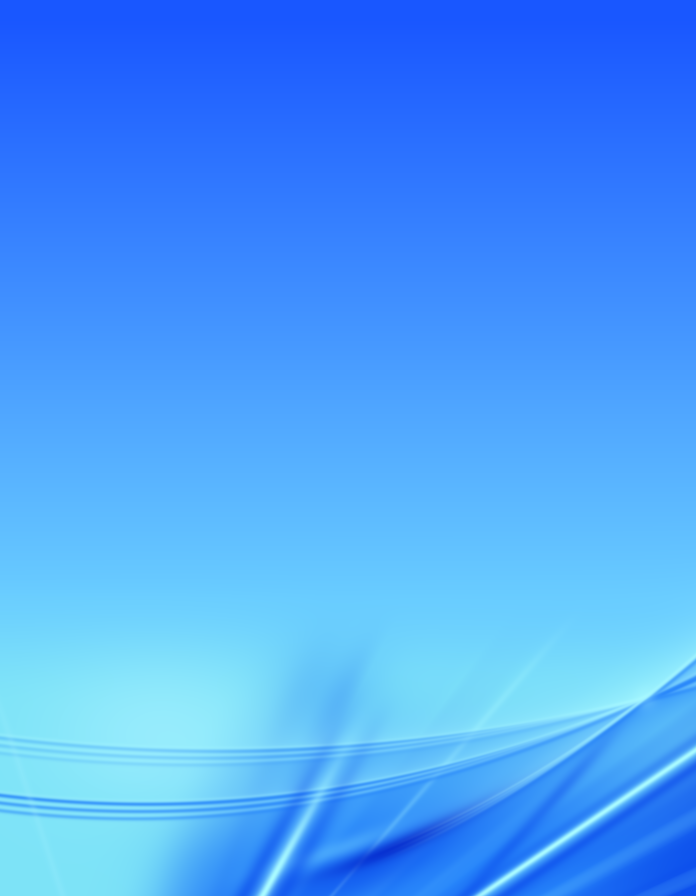
Write a Shadertoy shader that draws this background.

```glsl
// Blue sky gradient over a cyan glow, with converging arcs and slanted light beams.

// Palette
const vec3 ROYAL = vec3(0.10, 0.34, 1.00);
const vec3 MIDDLE = vec3(0.25, 0.56, 1.00);
const vec3 SKY = vec3(0.41, 0.80, 1.00);
const vec3 CYAN = vec3(0.49, 0.89, 0.97);
const vec3 PALE = vec3(0.64, 0.94, 1.00);
const vec3 AZURE = vec3(0.15, 0.52, 0.98);
const vec3 DEEP = vec3(0.02, 0.25, 0.91);
const vec3 INK = vec3(0.00, 0.12, 0.78);
const vec3 LIGHT = vec3(0.66, 0.98, 1.00);

// Layout, in units of the canvas height
const vec2 NODE = vec2(0.720, 0.221);   // where the arcs meet
const float ARC_SAG = -0.088;
const float ARC_WIDTH = 0.0021;
const float STREAK_SCALE = 26.0;
const float FAN_SPREAD = 3.8;           // how fast the streaks flatten to the right
const float FAN_LEAN = 0.54;

float hash(float n) {
    return fract(sin(n * 127.1) * 43758.5453);
}

float noise(float x) {
    float i = floor(x);
    return mix(hash(i), hash(i + 1.0), smoothstep(0.0, 1.0, x - i));
}

float bell(float d, float width) {
    return exp(-d * d / (width * width));
}

// Coordinates along a line through a and b (x) and to its upper left (y)
vec2 lineSpace(vec2 p, vec2 a, vec2 b) {
    vec2 dir = normalize(b - a);
    return vec2(dot(p - a, dir), dot(p - a, vec2(-dir.y, dir.x)));
}

// Signed distance to a sagging arc from the left edge to the node
float arcDistance(vec2 p, float startY) {
    float t = p.x / NODE.x;
    float bend = NODE.y - startY - ARC_SAG;
    float slope = (ARC_SAG + 2.0 * bend * t) / NODE.x;
    return (p.y - startY - ARC_SAG * t - bend * t * t) / sqrt(1.0 + slope * slope);
}

vec3 skyGradient(vec2 p) {
    vec3 col = mix(CYAN, SKY, smoothstep(0.21, 0.36, p.y + 0.03 * p.x));
    col = mix(col, MIDDLE, clamp((p.y - 0.333) / 0.334, 0.0, 1.0));
    return mix(col, ROYAL, clamp((p.y - 0.667) / 0.31, 0.0, 1.0));
}

// Soft pools of pale and deep colour in the lower part
vec3 addPools(vec3 col, vec2 p) {
    float right = smoothstep(0.13, 0.32, p.x - 0.5 * p.y);
    col = mix(col, PALE, 0.65 * bell(length((p - vec2(0.18, 0.18)) * vec2(0.8, 1.2)), 0.10));
    col = mix(col, AZURE, smoothstep(0.26, 0.03, p.y) * right);
    col = mix(col, AZURE, 0.50 * bell(length(p - vec2(0.25, 0.01)), 0.07));
    col = mix(col, AZURE, 0.30 * bell(length(p - vec2(0.37, 0.22)), 0.06));
    col = mix(col, DEEP, 0.75 * smoothstep(0.58, 0.76, p.x - 0.8 * p.y));

    // Streaks that fan out, steep at the left and flatter at the right
    float foot = (p.x + FAN_LEAN * p.y) / (1.0 + FAN_SPREAD * p.y);
    float s = foot * STREAK_SCALE;
    float grain = noise(s + 4.0) + 0.4 * noise(s * 2.7) - 0.7;
    float mask = right * smoothstep(0.33, 0.20, p.y);
    col = mix(col, grain > 0.0 ? SKY : DEEP, (grain > 0.0 ? 0.65 : 0.42) * abs(grain) * mask);
    col = mix(col, LIGHT, 0.30 * bell(foot - 0.37, 0.003) * mask);

    // Glint, shadow and dark streak along the lowest arc
    float under = arcDistance(p, -0.008);
    col = mix(col, DEEP, 0.55 * bell(under + 0.014, 0.026) * bell(p.x - 0.42, 0.14));
    col = mix(col, DEEP, 0.45 * bell(under + 0.004, 0.006) * bell(p.x - 0.56, 0.12));
    col = mix(col, SKY, 0.50 * bell(under - 0.018, 0.010) * bell(p.x - 0.38, 0.07));
    return mix(col, INK, 0.90 * bell(under + 0.003, 0.009) * bell(p.x - 0.455, 0.08));
}

// Three groups of three fine arcs, each with a glow above and a shade below
vec3 addArcs(vec3 col, vec2 p) {
    float fan = smoothstep(0.12, 0.42, p.x);
    for (int k = 0; k < 9; k++) {
        float group = float(k / 3);
        float i = float(k % 3);
        float visible = group > 1.5 ? smoothstep(0.40, 0.62, p.x) : 1.0;
        float startY = group > 1.5 ? -0.008 : 0.180 - 0.064 * group;
        float d = arcDistance(p, startY - 0.0085 * i);
        if (k % 3 == 0) {
            float glow = smoothstep(-0.002, 0.004, d) * exp(-max(d, 0.0) / 0.022);
            float shade = smoothstep(0.002, -0.004, d) * exp(min(d, 0.0) / 0.025);
            col = mix(col, LIGHT, 0.40 * glow * visible * fan);
            col = mix(col, AZURE, 0.45 * shade * visible * fan);
        }
        float strength = visible * (0.65 - 0.12 * i);
        float ink = group == 1.0 ? 1.2 : 0.4;
        col = mix(col, AZURE, ink * strength * bell(d + 0.0035, ARC_WIDTH * 1.2));
        col = mix(col, LIGHT, mix(0.45, 0.75, fan) * strength * bell(d, ARC_WIDTH));
    }
    return mix(col, LIGHT, 0.35 * bell(length(p - NODE), 0.012));
}

vec3 addBeams(vec3 col, vec2 p) {
    // Short beam that fades upward
    vec2 q = lineSpace(p, vec2(0.293, 0.0), vec2(0.400, 0.190));
    float fade = smoothstep(0.28, 0.02, q.x);
    col = mix(col, DEEP, 0.45 * fade * (bell(q.y - 0.018, 0.009) + bell(q.y + 0.018, 0.010)));
    col = mix(col, LIGHT, fade * (0.35 * bell(q.y, 0.010) + 0.65 * fade * bell(q.y, 0.005)));

    // Long beam at the lower right
    q = lineSpace(p, vec2(0.535, 0.0), vec2(0.777, 0.163));
    col = mix(col, DEEP, 0.65 * bell(q.y + 0.014, 0.008) + 0.25 * bell(q.y - 0.010, 0.006));
    col = mix(col, SKY, 0.45 * bell(q.y + 0.003, 0.008));
    col = mix(col, LIGHT, bell(q.y, 0.0036));

    // Shadow ray from the node and a faint ray at the left
    q = lineSpace(p, vec2(0.52, 0.0), NODE);
    col = mix(col, DEEP, 0.40 * bell(q.y, 0.008) * smoothstep(0.30, 0.15, q.x));
    q = lineSpace(p, vec2(0.07, 0.0), vec2(0.0, 0.21));
    return mix(col, PALE, 0.20 * bell(q.y, 0.004) * smoothstep(0.31, 0.15, p.y));
}

void mainImage(out vec4 fragColor, in vec2 fragCoord) {
    vec2 p = fragCoord / iResolution.y;
    fragColor = vec4(addBeams(addArcs(addPools(skyGradient(p), p), p), p), 1.0);
}
```
